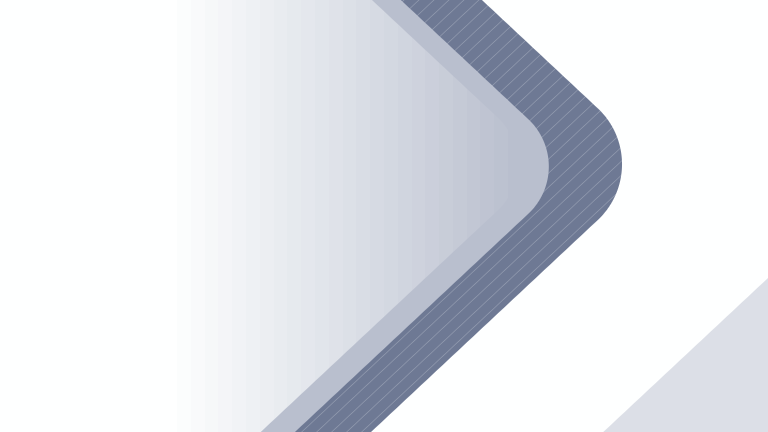
Reproduce this background procedurally as a Shadertoy shader.

```glsl
// Layered rounded chevrons with a stepped fade, fine hatching and a pale corner.
#define SLOPE_NORMAL vec2(0.683, 0.7305)
#define FADE_START 0.394
#define FADE_END 1.192
#define FADE_STEPS 25.0
#define HATCH_SPACING 0.0237
#define HATCH_HALF_WIDTH 0.0008
#define HATCH_STRENGTH 0.25

const vec3 WHITE = vec3(0.996, 1.0, 1.0);
const vec3 MIST = vec3(0.868, 0.883, 0.910);
const vec3 SILVER = vec3(0.727, 0.749, 0.808);
const vec3 SLATE = vec3(0.430, 0.474, 0.580);
const vec3 CORNER = vec3(0.862, 0.874, 0.904);

// Signed distance to a right-pointing wedge with a rounded tip.
float roundedWedge(vec2 p, vec2 apex, float radius) {
    vec2 n = SLOPE_NORMAL;
    vec2 q = p - apex + vec2(radius / n.x, 0.0);
    q.y = abs(q.y);
    bool atTip = q.x * n.y > q.y * n.x;
    return (atTip ? length(q) : dot(q, n)) - radius;
}

// Antialiased coverage of the negative side of a distance.
float coverage(float distance, float pixel) {
    return clamp(0.5 - distance / pixel, 0.0, 1.0);
}

// Horizontal fade from white through mist to silver, in narrow bands.
vec3 steppedFade(float x) {
    float t = clamp((x - FADE_START) / (FADE_END - FADE_START), 0.0, 1.0);
    t = floor(t * FADE_STEPS + 0.5) / FADE_STEPS;
    vec3 color = mix(WHITE, MIST, clamp(t * 2.0, 0.0, 1.0));
    return mix(color, SILVER, clamp(t * 2.0 - 1.0, 0.0, 1.0));
}

// Evenly spaced thin strokes parallel to the rising edges.
float hatching(vec2 p, float pixel) {
    float across = dot(p - vec2(1.0896, 0.3333), SLOPE_NORMAL * vec2(1.0, -1.0));
    float offset = abs(fract(across / HATCH_SPACING + 0.5) - 0.5) * HATCH_SPACING;
    return coverage(offset - HATCH_HALF_WIDTH, pixel);
}

void mainImage(out vec4 fragColor, in vec2 fragCoord) {
    vec2 p = fragCoord / iResolution.y;
    float pixel = 1.0 / iResolution.y;
    vec3 color = WHITE;

    // Pale lower right corner
    float corner = dot(p - vec2(1.7778, 0.3565), SLOPE_NORMAL * vec2(-1.0, 1.0));
    color = mix(color, CORNER, coverage(corner, pixel));

    // Dark hatched chevron
    vec3 slate = mix(SLATE, WHITE, HATCH_STRENGTH * hatching(p, pixel));
    float outer = roundedWedge(p, vec2(1.522, 0.620), 0.177);
    color = mix(color, slate, coverage(outer, pixel));

    // Silver band and the fading panel inside it
    float band = roundedWedge(p, vec2(1.340, 0.6146), 0.150);
    color = mix(color, SILVER, coverage(band, pixel));
    float panel = roundedWedge(p, vec2(1.267, 0.6204), 0.148);
    color = mix(color, steppedFade(p.x), coverage(panel, pixel));

    fragColor = vec4(color, 1.0);
}
```
